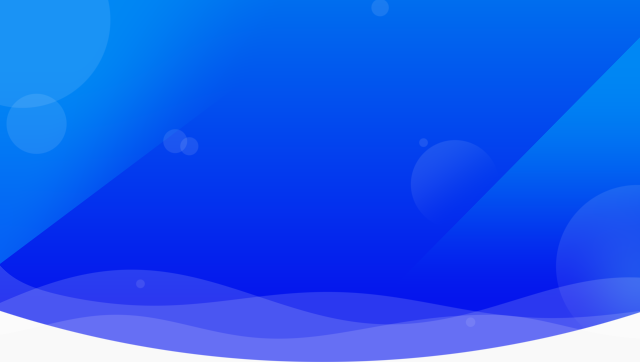
Write a Shadertoy shader that draws this background.

```glsl
// Blue gradient backdrop with slanted panels, soft discs, waves and a curved white base.
#define BLUE_HIGH vec3(0.00, 0.43, 0.935)
#define BLUE_LOW vec3(0.02, 0.08, 0.93)
#define PANEL_BLUE vec3(0.00, 0.53, 0.955)
#define PANEL_LOW vec3(0.02, 0.38, 0.96)
#define GLOW_BLUE vec3(0.15, 0.42, 0.93)
#define PAPER vec3(0.985)
#define DISC_ALPHA 0.10
#define WAVE_ALPHA 0.15

const float PI = 3.14159;
const int DISC_COUNT = 10;

// Center, radius, and strength of the diagonal fade.
const vec4 DISCS[DISC_COUNT] = vec4[](
    vec4(0.062, 0.945, 0.243, 0.0), vec4(0.101, 0.658, 0.083, 0.0),
    vec4(0.484, 0.610, 0.033, 0.0), vec4(0.523, 0.596, 0.025, 0.0),
    vec4(1.050, 0.979, 0.024, 0.0), vec4(1.170, 0.606, 0.012, 0.0),
    vec4(1.257, 0.491, 0.122, 1.0), vec4(1.761, 0.264, 0.225, 1.0),
    vec4(0.388, 0.216, 0.012, 0.0), vec4(1.300, 0.110, 0.013, 0.0));

// Antialiased coverage, full where the signed value is positive.
float cover(float d) {
    float edge = 0.75 / iResolution.y;
    return smoothstep(-edge, edge, d);
}

// Heights of the three wave crests.
float tallWave(float x) {
    float side = (x - 0.88) / 0.88;
    return 0.181 + 0.077 * cos(PI * (x - 0.349) / 0.729) - 0.023 * side * side * side * side;
}

float middleWave(float x) {
    float s = x - 0.94;
    return 0.166 - 0.031 * s + 0.027 * cos(PI * s / 0.55) + 0.055 * exp(-x / 0.057);
}

float lowWave(float x) {
    float t = 2.0 * PI * (x - 0.321) / 1.032;
    return 0.0975 + 0.033 * cos(t + 0.42 * sign(t) * abs(sin(0.5 * t)));
}

// Sky gradient with the two slanted panels.
vec3 backdrop(vec2 p) {
    vec3 color = mix(BLUE_LOW, BLUE_HIGH, clamp((p.y - 0.17) / 0.83, 0.0, 1.0));

    float leftFade = 1.0 - smoothstep(0.30, 0.80, p.x + 0.5 * (1.0 - p.y));
    vec3 leftBlue = mix(PANEL_LOW, PANEL_BLUE, smoothstep(0.25, 0.85, p.y));
    color = mix(color, leftBlue, leftFade * cover(p.y - 0.271 - 0.75 * p.x));

    float rightSide = cover(0.89 + 1.013 * (p.x - 1.761) - p.y);
    color = mix(color, PANEL_BLUE, rightSide * smoothstep(0.20, 0.86, p.y));

    float glow = 1.0 - smoothstep(0.0, 0.25, length(p - vec2(1.78, 0.22)));
    return mix(color, GLOW_BLUE, 0.65 * glow * rightSide);
}

void mainImage(out vec4 fragColor, in vec2 fragCoord) {
    vec2 p = fragCoord / iResolution.y;
    vec3 color = backdrop(p);

    // Translucent waves
    float low = cover(lowWave(p.x) - p.y);
    color = mix(color, vec3(1.0), WAVE_ALPHA * cover(tallWave(p.x) - p.y));
    color = mix(color, vec3(1.0), WAVE_ALPHA * cover(middleWave(p.x) - p.y));
    color = mix(color, vec3(1.0), WAVE_ALPHA * low);

    // Scattered discs
    for (int i = 0; i < DISC_COUNT; i++) {
        vec4 disc = DISCS[i];
        vec2 q = p - disc.xy;
        float fade = smoothstep(-0.6, 1.0, dot(q, vec2(-0.64, 0.77)) / disc.z);
        float alpha = DISC_ALPHA * mix(1.0, fade, disc.w);
        color = mix(color, vec3(1.0), alpha * cover(disc.z - length(q)));
    }

    // Curved base
    float base = cover(length(p - vec2(0.89, 2.872)) - 2.872);
    color = mix(color, PAPER - 0.008 * low, base);
    fragColor = vec4(color, 1.0);
}
```
